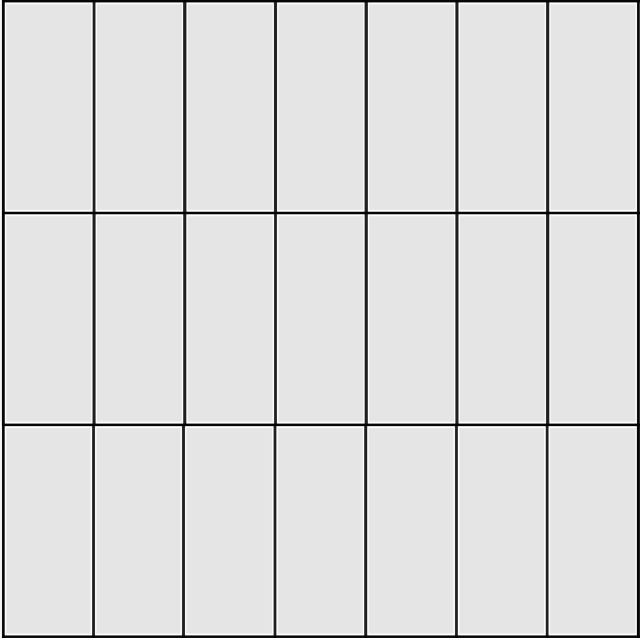
A WebGL 2 fragment shader for this pattern:

```glsl
#version 300 es
precision highp float;
// A grid of seven by three tall pale panels, parted by thin dark lines.
// Each line is a distance to the nearest grid position, edged by a light halo;
// a hash varies the upright lines slightly from cell to cell.
uniform vec2 u_resolution;
out vec4 outColor;

const vec2 GRID_COUNT = vec2(7.0, 3.0);
const vec2 GRID_START = vec2(0.0052, 0.0020);
const vec2 GRID_END = vec2(0.9975, 0.9982);
const vec3 PANEL = vec3(0.898);
const vec3 HALO = vec3(0.995);
const vec3 INK = vec3(0.02);
const vec3 SOFT_INK = vec3(0.12);

float hash(vec2 p) {
  return fract(sin(dot(p, vec2(127.1, 311.7))) * 43758.5453);
}

// Coverage of a band of the given half width around distance zero
float band(float dist, float halfWidth, float blur) {
  return 1.0 - smoothstep(halfWidth - blur, halfWidth + blur, dist);
}

// Sideways drift of an upright line; the bottom row sits a little to the left
float lineDrift(float column, float row) {
  float bottom = 1.0 - step(0.5, row);
  float inner = step(0.5, column) * step(column, GRID_COUNT.x - 0.5);
  float strongest = 1.0 - step(0.5, abs(column - 2.0));
  return -bottom * inner * (0.0008 + 0.0012 * strongest);
}

void main() {
  vec2 p = gl_FragCoord.xy / u_resolution;
  vec2 pixel = 1.0 / u_resolution;
  vec2 blur = max(0.7 * pixel, vec2(0.0010));

  // Nearest grid line in each direction, and the row of panels
  vec2 pitch = (GRID_END - GRID_START) / GRID_COUNT;
  vec2 cell = (p - GRID_START) / pitch;
  vec2 nearest = clamp(floor(cell + 0.5), vec2(0.0), GRID_COUNT);
  float row = clamp(floor(cell.y), 0.0, GRID_COUNT.y - 1.0);

  vec2 linePos = GRID_START + nearest * pitch;
  linePos.x += lineDrift(nearest.x, row);
  vec2 dist = abs(p - linePos);

  // Upright lines are softer and vary in weight
  float weight = 0.0021 + 0.0005 * hash(vec2(nearest.x, row));
  float upright = band(dist.x, weight, blur.x);
  float level = band(dist.y, 0.0020, blur.y);

  // Light halo beside the lines
  float halo = max(band(dist.x, 0.0046, blur.x), band(dist.y, 0.0050, blur.y));

  // Outer uprights are as dark as the level lines
  float outer = step(abs(nearest.x - 0.5 * GRID_COUNT.x), 0.5 * GRID_COUNT.x - 0.5);
  vec3 uprightInk = mix(INK, SOFT_INK, outer);

  vec3 color = mix(PANEL, HALO, halo);
  color = mix(color, uprightInk, upright);
  // Level lines stop at the left edge of the frame
  float inFrame = smoothstep(-blur.x, blur.x, p.x - GRID_START.x + 0.002);
  color = mix(color, INK, level * inFrame);
  outColor = vec4(color, 1.0);
}
```
